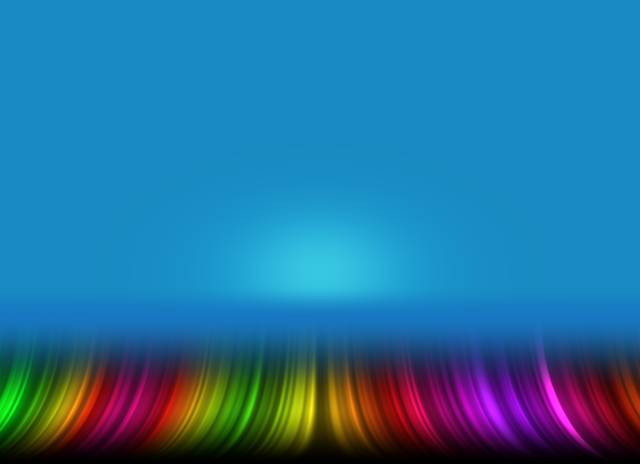
A WebGL 1 fragment shader for this background:

```glsl
precision highp float;
// A blue sky with a soft cyan glow above a curtain of curved rainbow light streaks.
uniform vec2 u_resolution;

const vec3 SKY = vec3(0.095, 0.54, 0.755);
const vec3 HALO = vec3(0.10, 0.63, 0.84);
const vec3 CORE = vec3(0.22, 0.78, 0.88);
const vec3 HORIZON = vec3(0.09, 0.47, 0.76);
const vec2 GLOW_CENTER = vec2(0.5, 0.415);
const float CURTAIN_TOP = 0.325;

float hash(float n) {
  n = fract(n * 0.1031);
  n *= n + 33.33;
  return fract(n * (n + n));
}

float noise(float x) {
  float cell = floor(x);
  return mix(hash(cell), hash(cell + 1.0), smoothstep(0.0, 1.0, x - cell));
}

float ramp(float a, float b, float x) {
  return clamp((x - a) / (b - a), 0.0, 1.0);
}

float glow(vec2 p, vec2 radius) {
  vec2 q = (p - GLOW_CENTER) / radius;
  return exp(-dot(q, q));
}

vec3 hueColor(float hue) {
  vec3 wheel = abs(fract(hue + vec3(0.0, 2.0, 1.0) / 3.0) * 6.0 - 3.0);
  return clamp(wheel - 1.0, 0.0, 1.0);
}

// Hue along the top of the curtain: green, pink, green, violet, red.
float curtainHue(float s) {
  float hue = 0.34;
  hue -= 0.43 * ramp(0.065, 0.21, s);
  hue += 0.39 * smoothstep(0.23, 0.415, s);
  hue -= 0.52 * ramp(0.40, 0.735, s);
  return hue + 0.26 * ramp(0.79, 0.96, s);
}

// Follows an outward-bending streak back to its position at the top.
float streakOrigin(vec2 p) {
  float side = p.x - 0.5;
  float depth = 0.97 * ramp(CURTAIN_TOP, 0.0, p.y);
  float bend = 1.0 - sqrt(1.0 - depth * depth);
  float reach = 0.24 / (abs(side) + 0.12);
  return 0.5 + side * (1.0 - reach * bend * 0.85);
}

// Broad folds overlaid with progressively finer bright threads.
float streaks(float s) {
  float folds = noise(s * 38.0 + 7.0);
  float bands = noise(s * 95.0 + 31.0);
  float threads = noise(s * 230.0 + 83.0);
  float light = 0.30 + 0.42 * folds + 0.38 * bands * bands;
  light *= 0.68 + 0.52 * threads;
  float seam = exp(-pow((s - 0.499) / 0.006, 2.0));
  return light * (1.0 - 0.65 * seam);
}

vec3 sky(vec2 p) {
  vec3 color = mix(SKY, HALO, glow(p, vec2(0.19, 0.145)));
  color = mix(color, CORE, glow(p, vec2(0.105, 0.10)));
  return mix(HORIZON, color, smoothstep(0.315, 0.385, p.y));
}

vec3 curtain(vec2 p) {
  float s = streakOrigin(p);
  float light = streaks(s);
  float level = smoothstep(0.0, 0.12, p.y);
  level *= 1.0 - 0.72 * smoothstep(0.11, 0.25, p.y);
  vec3 tint = mix(vec3(0.06), vec3(1.0), hueColor(curtainHue(s)));
  vec3 color = tint * light * level * 1.12;
  // Only the brightest threads gain a pale sheen.
  return color + 0.16 * level * smoothstep(0.75, 1.15, light);
}

void main() {
  vec2 p = gl_FragCoord.xy / u_resolution;
  float cover = 1.0 - smoothstep(0.15, CURTAIN_TOP, p.y);
  vec3 color = mix(sky(p), curtain(p), cover);
  gl_FragColor = vec4(color, 1.0);
}
```
